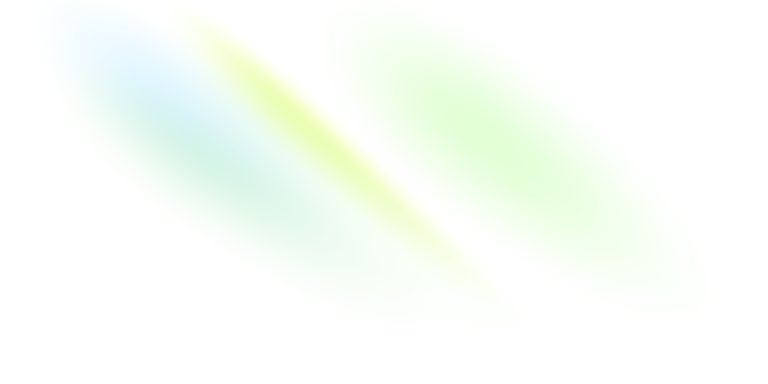
Give the GLSL for this background, as a WebGL 1 fragment shader.

```glsl
precision highp float;
// Soft pastel light streaks falling diagonally across a white ground.
// Each streak is a rotated ellipse with its own reach on all four sides,
// and its tint is multiplied onto the white like a thin wash of colour.

uniform vec2 u_resolution;

// Tints at the heart of each streak
const vec3 PAPER      = vec3(1.0);
const vec3 LIME_TINT  = vec3(0.885, 1.0, 0.835);
const vec3 LEMON_TINT = vec3(0.975, 1.0, 0.76);
const vec3 MIST_TINT  = vec3(0.94, 0.995, 0.92);
const vec3 SKY_TINT   = vec3(0.88, 0.965, 1.0);
const vec3 MINT_TINT  = vec3(0.905, 0.978, 0.905);

// Centres, in canvas heights from the lower left
const vec2 LIME_CENTRE  = vec2(1.24, 0.66);
const vec2 LEMON_CENTRE = vec2(0.755, 0.719);
const vec2 MIST_CENTRE  = vec2(0.77, 0.69);
const vec2 SKY_CENTRE   = vec2(0.43, 0.75);
const vec2 MINT_CENTRE  = vec2(0.54, 0.565);

// Downward slopes, in radians
const float LIME_SLOPE  = 0.66;
const float LEMON_SLOPE = 0.74;
const float SKY_SLOPE   = 0.67;
const float MINT_SLOPE  = 0.60;

// Reach of each glow: towards head, towards tail, below, above
const vec4 LIME_REACH  = vec4(0.54, 0.84, 0.24, 0.24);
const vec4 LEMON_REACH = vec4(0.44, 0.85, 0.105, 0.075);
const vec4 MIST_REACH  = vec4(0.48, 0.95, 0.23, 0.06);
const vec4 SKY_REACH   = vec4(0.46, 0.72, 0.20, 0.17);
const vec4 MINT_REACH  = vec4(0.54, 0.82, 0.19, 0.15);

// Strength of a streak at p: 1 at its centre, easing to 0 at its reach
float streak(vec2 p, vec2 centre, float slope, vec4 reach) {
  vec2 axis = vec2(cos(slope), -sin(slope));
  vec2 normal = vec2(-axis.y, axis.x);
  vec2 offset = p - centre;
  vec2 local = vec2(dot(offset, axis), dot(offset, normal));
  vec2 radii = mix(reach.xz, reach.yw, step(0.0, local));
  return 1.0 - smoothstep(0.0, 1.0, length(local / radii));
}

// Multiplier that a tint of the given strength applies to the ground
vec3 wash(vec3 tint, float strength) {
  return mix(vec3(1.0), tint, strength);
}

void main() {
  vec2 p = gl_FragCoord.xy / u_resolution.y;
  vec3 color = PAPER;

  // Broad streak on the right
  color *= wash(LIME_TINT, streak(p, LIME_CENTRE, LIME_SLOPE, LIME_REACH));

  // Narrow bright streak with a pale veil along its lower side
  color *= wash(MIST_TINT, streak(p, MIST_CENTRE, LEMON_SLOPE, MIST_REACH));
  color *= wash(LEMON_TINT, streak(p, LEMON_CENTRE, LEMON_SLOPE, LEMON_REACH));

  // Overlapping cool pair on the left
  color *= wash(MINT_TINT, streak(p, MINT_CENTRE, MINT_SLOPE, MINT_REACH));
  color *= wash(SKY_TINT, streak(p, SKY_CENTRE, SKY_SLOPE, SKY_REACH));

  gl_FragColor = vec4(color, 1.0);
}
```
